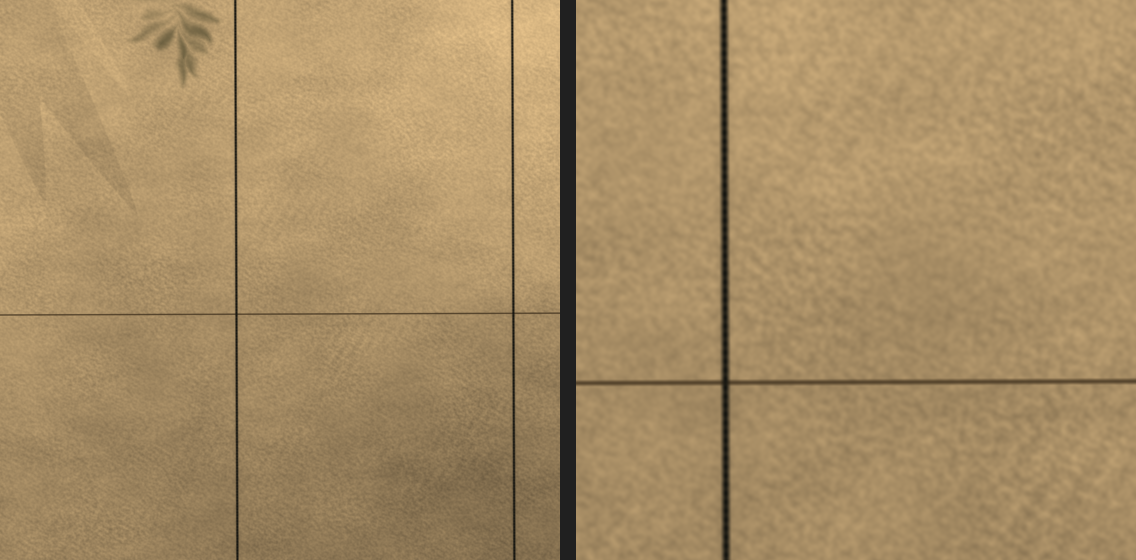
Left: the whole. Right: its middle third, enlarged.
Give the GLSL for this texture, as a WebGL 1 fragment shader.

```glsl
precision highp float;
// Large tan wall panels with dark joints, mottled wear, grain and soft plant shadows.

uniform vec2 u_resolution;

#define PANEL_SIZE vec2(0.4945, 0.6)
#define JOINT_ORIGIN vec2(0.4240, 0.4375)
#define JOINT_TILT vec2(0.0039, -0.0033)
#define JOINT_EDGE vec2(0.0038, 0.0026)
#define WALL_COLOR vec3(0.70, 0.59, 0.42)
#define UPRIGHT_COLOR vec3(0.08, 0.08, 0.06)
#define LEVEL_COLOR vec3(0.27, 0.21, 0.13)
#define LEAF_COLOR vec3(0.34, 0.31, 0.20)
#define MOTTLE 0.19
#define GRAIN 0.10
#define LEAF_BLUR 0.009

float hash(vec2 p) {
  return fract(sin(dot(p, vec2(127.1, 311.7))) * 43758.55);
}

vec2 gradient(vec2 cell) {
  float angle = 6.2832 * hash(cell);
  return vec2(cos(angle), sin(angle));
}

float gradientNoise(vec2 p) {
  vec2 i = floor(p), f = fract(p);
  vec2 u = f * f * f * (f * (f * 6.0 - 15.0) + 10.0);
  vec2 e = vec2(1.0, 0.0);
  float low = mix(dot(gradient(i), f), dot(gradient(i + e.xy), f - e.xy), u.x);
  float high = mix(dot(gradient(i + e.yx), f - e.yx),
                   dot(gradient(i + e.xx), f - e.xx), u.x);
  return mix(low, high, u.y);
}

float fbm(vec2 p) {
  float sum = 0.0, amplitude = 0.5;
  for (int i = 0; i < 5; i++) {
    sum += amplitude * gradientNoise(p);
    p = mat2(1.6, 1.2, -1.2, 1.6) * p + 7.3;
    amplitude *= 0.6;
  }
  return sum;
}

// Signed distance to a slightly bowed blade that widens from its tip.
float blade(vec2 p, vec2 tip, vec2 base, float baseWidth) {
  vec2 axis = base - tip;
  float along = dot(p - tip, axis) / dot(axis, axis);
  float across = length(p - tip - axis * along);
  return max(across - baseWidth * pow(max(along, 0.0), 0.8), -along * length(axis));
}

// Blurred shadow of a sprig: uneven leaflets alternate along a hanging stem.
float sprigShadow(vec2 p) {
  float shade = 0.0;
  p += 0.012 * vec2(gradientNoise(p * 28.0), gradientNoise(p * 28.0 + 40.0));
  for (int i = 0; i < 12; i++) {
    float n = float(i), k = n / 11.0;
    float side = mod(n, 2.0) * 2.0 - 1.0;
    float angle = mix(1.9, 0.1, k) + 0.7 * (hash(vec2(n, 3.0)) - 0.5);
    vec2 node = mix(vec2(0.302, 1.015), vec2(0.325, 0.935), k);
    vec2 leaf = vec2(side * sin(angle), -cos(angle)) * mix(0.05, 0.095, hash(vec2(n, 8.0)));
    float along = clamp(dot(p - node, leaf) / dot(leaf, leaf), 0.0, 1.0);
    float width = 0.009 * sin(3.1416 * pow(along, 1.4) * 0.9);
    float d = length(p - node - leaf * along) - width;
    float density = mix(0.35, 0.85, hash(vec2(n, 5.0))) * mix(0.6, 1.0, along);
    shade = max(shade, density * (1.0 - smoothstep(-LEAF_BLUR, LEAF_BLUR, d)));
  }
  return shade;
}

void main() {
  vec2 uv = gl_FragCoord.xy / u_resolution;
  float pixel = 1.0 / min(u_resolution.x, u_resolution.y);

  // Panel grid, very slightly out of true
  vec2 grid = (uv + JOINT_TILT * uv.yx - JOINT_ORIGIN) / PANEL_SIZE;
  vec2 jointDistance = abs(fract(grid + 0.5) - 0.5) * PANEL_SIZE;

  // Light falls from the upper right and fades toward the floor
  vec2 glow = uv - vec2(0.98, 1.0);
  float light = 0.82 + 0.20 * smoothstep(0.0, 0.85, uv.y);
  light += 0.17 * exp(-6.0 * dot(glow, glow));
  light -= 0.09 * (1.0 - smoothstep(0.0, 0.5, length(uv - vec2(0.95, 0.08))));
  light += 0.06 * (1.0 - smoothstep(0.0, 0.45, uv.x));

  // Broad stains and fine fibrous grain
  light += MOTTLE * 0.75 * fbm(uv * vec2(4.0, 5.5) + 2.7);
  light += MOTTLE * 0.5 * fbm(uv * vec2(12.0, 24.0) + 11.0);
  float roughness = 1.0 + 0.6 * gradientNoise(uv * 9.0 + 5.0);
  vec2 fibre = mat2(0.85, 0.5, -0.5, 0.85) * uv;
  vec2 crossFibre = mat2(0.8, -0.6, 0.6, 0.8) * uv;
  light += GRAIN * roughness * gradientNoise(fibre * vec2(110.0, 190.0));
  light += GRAIN * 0.7 * roughness * gradientNoise(crossFibre * 237.0 + 31.0);

  // Pointed shadows and a narrow beam at the upper left
  float shadow = min(blade(uv, vec2(0.245, 0.618), vec2(0.016, 1.0), 0.064),
                     blade(uv, vec2(0.081, 0.638), vec2(0.028, 0.837), 0.042));
  float beam = blade(uv, vec2(0.241, 0.818), vec2(0.116, 1.0), 0.022);
  float edge = 0.0008 + 0.7 * pixel;
  float fade = 1.0 - 0.5 * smoothstep(0.8, 1.0, uv.y);
  light -= 0.08 * fade * (1.0 - smoothstep(-edge, edge, shadow));
  light += 0.05 * (1.0 - smoothstep(-edge, edge, beam));

  vec3 color = mix(WALL_COLOR * light, LEAF_COLOR, sprigShadow(uv));

  // Joints: faint brown levels, then heavier uprights, both soft at the rim
  vec2 rim = max(JOINT_EDGE, vec2(1.2 * pixel));
  vec2 joint = 1.0 - smoothstep(vec2(0.0), rim, jointDistance);
  joint.x *= 0.95 + 0.05 * sin(uv.y * 1200.0);
  color *= 1.0 - 0.10 * exp(-jointDistance.x / 0.003);
  color = mix(color, LEVEL_COLOR, 0.82 * joint.y);
  color = mix(color, UPRIGHT_COLOR, joint.x);

  gl_FragColor = vec4(clamp(color, 0.0, 1.0), 1.0);
}
```
